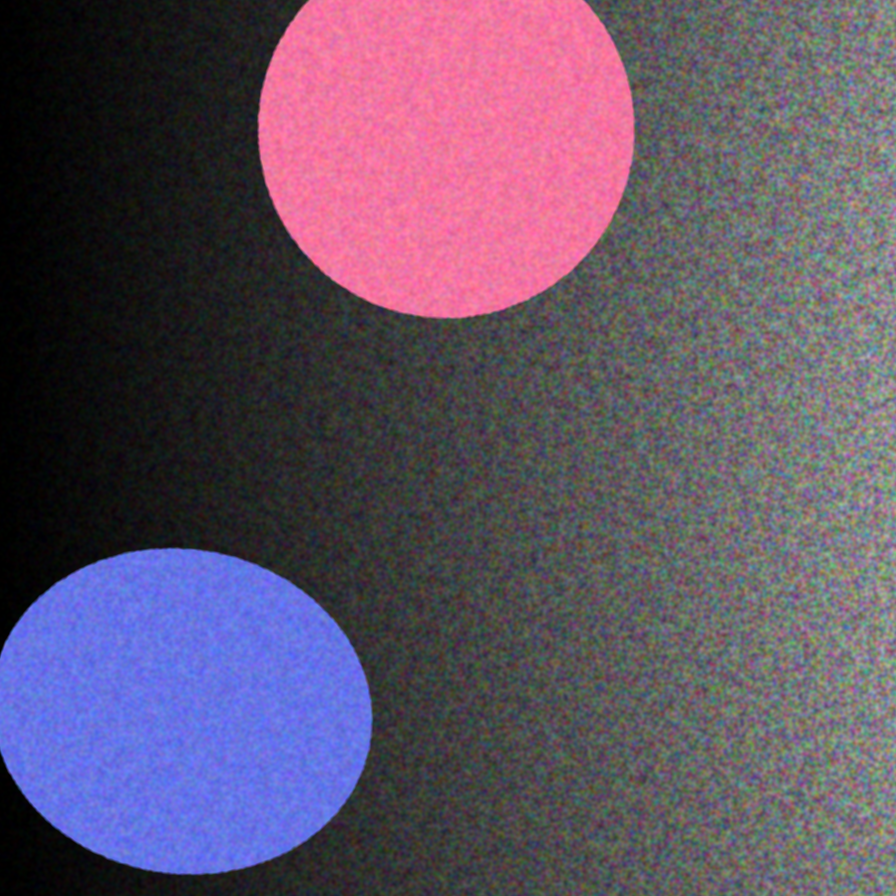
Reproduce this background procedurally as a WebGL 2 fragment shader.

```glsl
#version 300 es
precision highp float;
// Two flat ellipses, pink above and blue at lower left, over a dark field
// that brightens to the right. Soft coloured grain, made of rotated octaves
// of gradient noise drawn separately for each channel, covers everything.

uniform vec2 u_resolution;
out vec4 outColor;

// Ellipses: centre, radii and sideways lean per unit of height
const vec2 PINK_CENTER = vec2(0.498, 0.856);
const vec2 PINK_RADII = vec2(0.210, 0.211);
const float PINK_LEAN = 0.0;
const vec3 PINK = vec3(0.955, 0.46, 0.63);
const vec2 BLUE_CENTER = vec2(0.203, 0.206);
const vec2 BLUE_RADII = vec2(0.212, 0.182);
const float BLUE_LEAN = -0.06;
const vec3 BLUE = vec3(0.40, 0.455, 0.905);
const float EDGE_BLUR = 0.0022;
const float EDGE_ROUGHNESS = 0.0015;

// Background ramp
const float FIELD_PEAK = 0.55;
const float FIELD_POWER = 1.1;
const float FIELD_BOW = 0.2;

// Grain
const int OCTAVES = 3;
const float GRAIN_FREQ = 56.0;
const float GRAIN_LACUNARITY = 1.83;
const float GRAIN_WEIGHT = 0.32;
const float GRAIN_GAIN = 1.32;
const float OCTAVE_TURN = 0.9;
const float SHAPE_GRAIN = 0.17;
const float FIELD_GRAIN_BASE = 0.05;
const float FIELD_GRAIN_GAIN = 0.72;
const float TAU = 6.2831853;

// Integer hash of a lattice cell, 0 to 1
float hash(ivec2 cell, uint seed) {
  uvec2 q = uvec2(cell + 1024);
  uint h = q.x * 73856093u ^ q.y * 19349663u ^ seed * 83492791u;
  h = (h ^ (h >> 16)) * 73244475u;
  h = (h ^ (h >> 16)) * 73244475u;
  h ^= h >> 16;
  return float(h & 65535u) / 65536.0;
}

// Dot product of a random unit gradient with the offset from its corner
float cornerSlope(ivec2 cell, vec2 offset, uint seed) {
  float angle = TAU * hash(cell, seed);
  return dot(vec2(cos(angle), sin(angle)), offset);
}

float gradientNoise(vec2 p, uint seed) {
  ivec2 cell = ivec2(floor(p));
  vec2 f = fract(p);
  vec2 w = f * f * f * (f * (f * 6.0 - 15.0) + 10.0);
  float a = cornerSlope(cell, f, seed);
  float b = cornerSlope(cell + ivec2(1, 0), f - vec2(1, 0), seed);
  float c = cornerSlope(cell + ivec2(0, 1), f - vec2(0, 1), seed);
  float d = cornerSlope(cell + ivec2(1, 1), f - vec2(1, 1), seed);
  return mix(mix(a, b, w.x), mix(c, d, w.x), w.y);
}

// Octaves turned against each other, so that no lattice direction shows
float grain(vec2 p, uint seed) {
  float sum = 0.0;
  float freq = GRAIN_FREQ;
  float weight = GRAIN_WEIGHT;
  for (int i = 0; i < OCTAVES; i++) {
    float turn = OCTAVE_TURN * float(i) + float(seed);
    mat2 spin = mat2(cos(turn), sin(turn), -sin(turn), cos(turn));
    sum += weight * gradientNoise(spin * p * freq, seed + 8u * uint(i));
    freq *= GRAIN_LACUNARITY;
    weight *= GRAIN_GAIN;
  }
  return sum;
}

// Approximate signed distance to a leaning ellipse
float ellipseDistance(vec2 p, vec2 center, vec2 radii, float lean) {
  vec2 q = p - center;
  q.x -= lean * q.y;
  float k = length(q / radii);
  return k * (k - 1.0) / max(length(q / (radii * radii)), 0.001);
}

float coverage(float dist, float blur) {
  return 1.0 - smoothstep(-blur, blur, dist);
}

void main() {
  vec2 p = gl_FragCoord.xy / u_resolution;
  float blur = max(EDGE_BLUR, 0.8 / min(u_resolution.x, u_resolution.y));

  // Field: dark left, grey right, slightly dimmer towards the corners
  float bend = (p.y - 0.5) * (p.y - 0.5);
  float level = FIELD_PEAK * pow(p.x, FIELD_POWER) - FIELD_BOW * bend * p.x;
  vec3 color = vec3(level);
  float strength = FIELD_GRAIN_BASE + FIELD_GRAIN_GAIN * level;

  // Ellipses with slightly roughened edges
  float rough = EDGE_ROUGHNESS * grain(p, 4u);
  float pink = ellipseDistance(p, PINK_CENTER, PINK_RADII, PINK_LEAN);
  float blue = ellipseDistance(p, BLUE_CENTER, BLUE_RADII, BLUE_LEAN);
  float pinkMask = coverage(pink + rough, blur);
  float blueMask = coverage(blue + rough, blur);
  color = mix(color, PINK, pinkMask);
  color = mix(color, BLUE, blueMask);
  strength = mix(strength, SHAPE_GRAIN, max(pinkMask, blueMask));

  // Independent grain in each channel
  vec3 speckle = vec3(grain(p, 1u), grain(p, 2u), grain(p, 3u));
  outColor = vec4(clamp(color + strength * speckle, 0.0, 1.0), 1.0);
}
```
